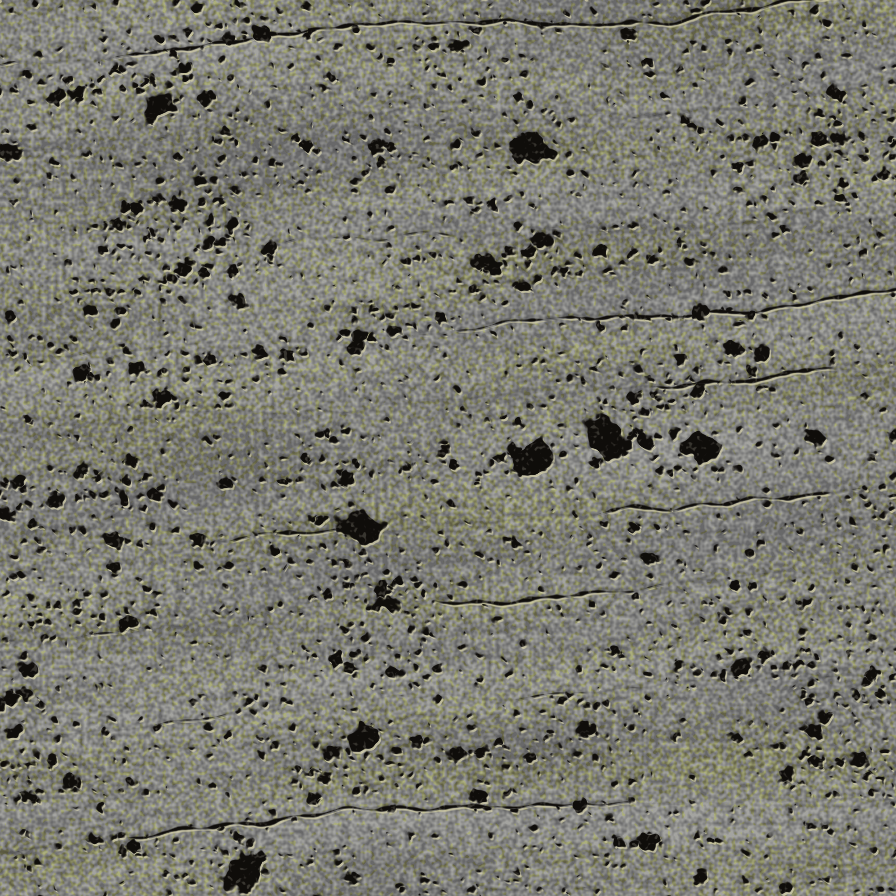
Write a WebGL 1 fragment shader that draws this texture.

```glsl
precision highp float;
uniform vec2 u_resolution;

#define TILT 0.07
#define SPECK_COVER 0.24
#define PIT_COVER 0.22
#define CAVITY_COVER 0.06
#define CRACK_ROWS 9.0
#define EDGE_SOFTNESS 0.0012
#define RIM_OFFSET vec2(-0.0016, 0.0024)
#define RIM_STRENGTH 0.75
#define GRAIN_SCALE 215.0
#define GRAIN_CONTRAST 1.7

vec2 hash2(vec2 p) {
  p = vec2(dot(p, vec2(127.1, 311.7)), dot(p, vec2(269.5, 183.3)));
  return fract(sin(p) * 43758.5);
}

float cornerSlope(vec2 cell, vec2 offset) {
  float angle = 6.2832 * hash2(cell).x;
  return dot(vec2(cos(angle), sin(angle)), offset);
}

// Gradient noise, roughly -0.7 to 0.7
float noise(vec2 p) {
  vec2 i = floor(p), f = fract(p);
  vec2 u = f * f * f * (f * (f * 6.0 - 15.0) + 10.0);
  vec2 e = vec2(1.0, 0.0);
  float low = mix(cornerSlope(i, f), cornerSlope(i + e, f - e), u.x);
  float high = mix(cornerSlope(i + e.yx, f - e.yx), cornerSlope(i + 1.0, f - 1.0), u.x);
  return mix(low, high, u.y);
}

vec2 noise2(vec2 p) {
  return vec2(noise(p), noise(p + 37.4));
}

// Height across the gently tilted sediment layers
float strata(vec2 p) {
  return p.y - TILT * p.x - 0.03 * noise(p * 3.0 + 5.3);
}

// Horizontal bands where the pits crowd together
float crowding(vec2 p) {
  float s = strata(p);
  float n = noise(vec2(p.x * 4.0, s * 15.0) + 2.7) + 0.5 * noise(vec2(p.x * 9.0, s * 27.0) + 8.1);
  return smoothstep(-0.02, 0.45, n);
}

// Signed distance to scattered, randomly turned ellipses
float scatter(vec2 p, float cells, vec2 radii, float cover, float clumping) {
  vec2 home = floor(p * cells);
  float d = 1.0;
  for (int y = -1; y <= 1; y++) {
    for (int x = -1; x <= 1; x++) {
      vec2 cell = home + vec2(float(x), float(y));
      vec2 place = hash2(cell + cells * 1.37);
      vec2 traits = hash2(cell + cells * 2.71 + 19.0);
      vec2 centre = (cell + 0.1 + 0.8 * place) / cells;
      float chance = cover * mix(1.0, 3.0 * crowding(centre), clumping);
      if (traits.x < chance) {
        float radius = mix(radii.x, radii.y, traits.y * traits.y);
        float angle = 1.8 * (place.x - 0.45);
        float c = cos(angle), s = sin(angle);
        vec2 q = mat2(c, -s, s, c) * (p - centre);
        q.x /= 1.0 + 0.7 * place.y;
        d = min(d, length(q) - radius);
      }
    }
  }
  return d;
}

// Thin broken seams along the layers
float cracks(vec2 p) {
  float s = strata(p) * CRACK_ROWS;
  float row = floor(s);
  float line = (fract(s) - 0.3 - 0.4 * hash2(vec2(row, 4.0)).x) / CRACK_ROWS;
  line += 0.009 * noise(vec2(p.x * 22.0, row * 3.37));
  float open = smoothstep(0.08, 0.3, noise(vec2(p.x * 3.0, row * 7.37 + 0.5)));
  float thickness = 0.0034 * open - 0.002 + 0.003 * noise(vec2(p.x * 70.0, row + 0.4));
  return abs(line) - thickness;
}

float hollows(vec2 p) {
  vec2 fine = 0.004 * noise2(p * 140.0);
  vec2 ragged = fine + 0.016 * noise2(p * 55.0);
  float d = scatter(p + fine, 100.0, vec2(0.001, 0.0036), SPECK_COVER, 0.35);
  d = min(d, scatter(p + fine * 1.5, 42.0, vec2(0.003, 0.0085), PIT_COVER, 0.8));
  d = min(d, scatter(p + ragged, 21.0, vec2(0.008, 0.019), CAVITY_COVER, 1.0));
  return min(d, cracks(p));
}

float coverage(float d) {
  return 1.0 - smoothstep(-EDGE_SOFTNESS, EDGE_SOFTNESS, d);
}

void main() {
  vec2 p = gl_FragCoord.xy / u_resolution.y;

  // Stone: layered tone, fine grain and ochre flecks
  float s = strata(p);
  float band = noise(vec2(p.x * 2.0, s * 13.0)) + 0.5 * noise(vec2(p.x * 6.0, s * 45.0));
  float grain = noise(p * GRAIN_SCALE) + 0.6 * noise(p * GRAIN_SCALE * 0.43 + 11.0);
  float tone = clamp(0.42 + 0.65 * band + GRAIN_CONTRAST * grain, -0.4, 1.4);
  float stain = noise(p.yx * GRAIN_SCALE * 0.9 + 71.0) + 0.35 * noise(vec2(p.x * 3.0, s * 17.0) + 31.0);
  float ochre = smoothstep(0.02, 0.32, stain);
  vec3 grey = mix(vec3(0.46, 0.46, 0.46), vec3(0.59, 0.59, 0.58), tone);
  vec3 yellow = mix(vec3(0.45, 0.45, 0.32), vec3(0.61, 0.62, 0.44), tone);
  vec3 color = mix(grey, yellow, ochre);

  // Hollows: soft shade, pale lower right rim, dark inside
  float d = hollows(p);
  float inside = coverage(d);
  float rim = clamp(coverage(hollows(p + RIM_OFFSET)) - inside, 0.0, 1.0);
  color *= 1.0 - 0.16 * (1.0 - smoothstep(0.0, 0.005, d));
  color = mix(color, vec3(0.85, 0.83, 0.68), RIM_STRENGTH * rim);
  float dust = smoothstep(0.15, 0.6, grain) * 0.7;
  vec3 dark = mix(vec3(0.06, 0.05, 0.04), vec3(0.29, 0.28, 0.25), dust);
  gl_FragColor = vec4(mix(color, dark, inside), 1.0);
}
```
